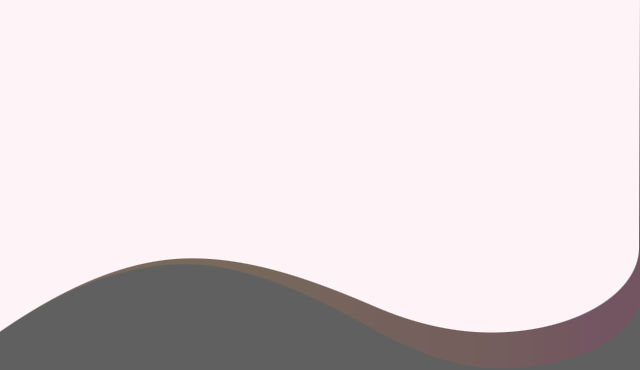
Reproduce this background procedurally as a WebGL 2 fragment shader.

```glsl
#version 300 es
precision highp float;
// A pale sheet above a grey swell, with a tinted ribbon between two waves.
// Each wave is a chain of Hermite spans that ends in a quarter ellipse;
// signed heights above the two waves give smooth-edged masks.

#define PAPER vec3(0.995, 0.953, 0.967)
#define GREY vec3(0.378)
#define RIBBON_LEFT vec3(0.470, 0.412, 0.358)
#define RIBBON_MID vec3(0.455, 0.373, 0.360)
#define RIBBON_RIGHT vec3(0.450, 0.333, 0.382)
#define WALL_LEAN 0.0022

uniform vec2 u_resolution;
out vec4 outColor;

// Cubic height at x between knots (x, height, slope).
float hermite(float x, vec3 a, vec3 b) {
  float width = b.x - a.x;
  float t = (x - a.x) / width;
  float s = 1.0 - t;
  return s * s * ((1.0 + 2.0 * t) * a.y + t * width * a.z)
       + t * t * ((3.0 - 2.0 * t) * b.y - s * width * b.z);
}

// Signed height above a wave: rise, fall, trough, then an elliptic bowl.
float aboveWave(vec2 p, vec3 start, vec3 crest, vec3 bend, vec2 center, vec2 radius) {
  if (p.x > center.x) {
    vec2 q = (p - center) / radius;
    q.y = min(q.y, 0.0); // the bowl continues upward as a wall
    return (1.0 - length(q)) * radius.y;
  }
  vec3 trough = vec3(center.x, center.y - radius.y, 0.0);
  float height = p.x < crest.x ? hermite(p.x, start, crest)
               : p.x < bend.x ? hermite(p.x, crest, bend)
               : hermite(p.x, bend, trough);
  return p.y - height;
}

// Coverage of the positive side, softened over one pixel.
float cover(float d) {
  return clamp(0.5 + d / max(fwidth(d), 1e-5), 0.0, 1.0);
}

void main() {
  vec2 p = gl_FragCoord.xy / u_resolution;
  vec3 start = vec3(0.0, 0.1036, 1.193);

  // Upper wave, with its right wall leaning slightly outward.
  vec2 bowl = vec2(0.768, 0.331);
  vec2 leaned = p - vec2(WALL_LEAN * max(p.y - bowl.y, 0.0), 0.0);
  float upper = aboveWave(leaned, start, vec3(0.2995, 0.3018, 0.0),
                          vec3(0.586, 0.1712, -0.744), bowl, vec2(0.2305, 0.2297));

  // Lower wave, the bottom edge of the ribbon.
  float lower = aboveWave(p, start, vec3(0.289, 0.286, 0.0),
                          vec3(0.586, 0.108, -0.95), vec2(0.781, 0.2117), vec2(0.2215, 0.2072));

  // Ribbon tint runs from olive through brown to plum.
  vec3 ribbon = mix(RIBBON_LEFT, RIBBON_MID, smoothstep(0.3, 0.72, p.x));
  ribbon = mix(ribbon, RIBBON_RIGHT, smoothstep(0.7, 0.98, p.x));

  // Layers: grey base, ribbon, then paper.
  float ribbonMask = cover(lower) * cover(bowl.y - p.y);
  vec3 color = mix(GREY, ribbon, ribbonMask);
  color = mix(color, PAPER, cover(upper));
  outColor = vec4(color, 1.0);
}
```
